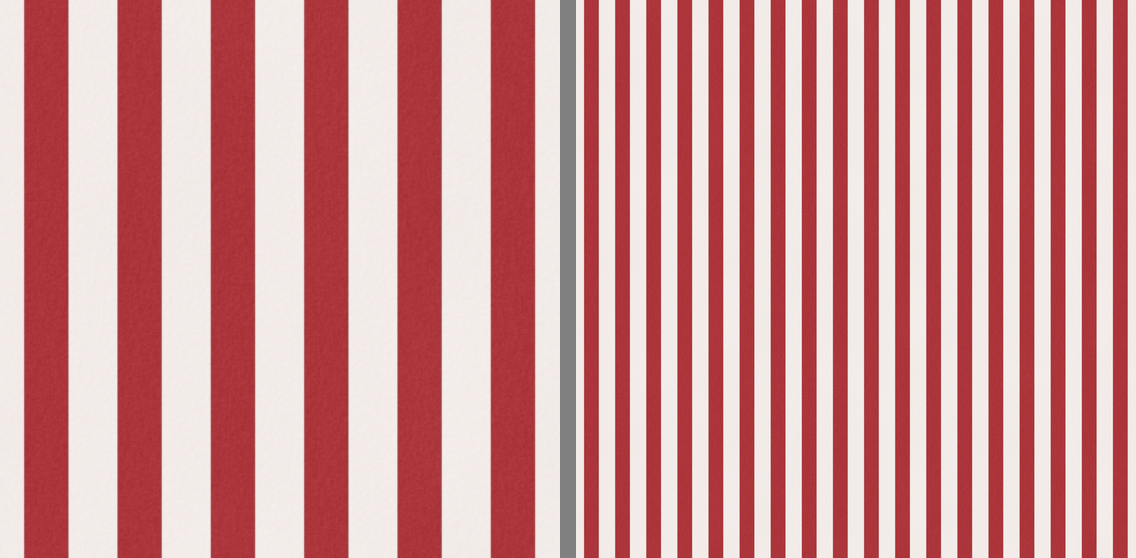
Left: one tile. Right: repeated 3 by 3.
Give the GLSL for this pattern, as a Shadertoy shader.

```glsl
const float STRIPES = 6.0;
const float STRIPE_CENTER = 0.496;      // in stripe periods
const float STRIPE_HALF_WIDTH = 0.2375; // in stripe periods
const float RIM_WIDTH = 0.012;          // in stripe periods
const vec3 PAPER = vec3(0.950, 0.923, 0.912);
const vec3 RED = vec3(0.672, 0.208, 0.228);
const vec3 RIM = vec3(0.630, 0.235, 0.255);

// Integer hash of a lattice cell, 0 to 1
float hash(ivec2 cell, uint seed) {
    uint h = uint(cell.x) * 1597334677u ^ uint(cell.y) * 3812015801u ^ seed * 668265263u;
    h = (h ^ (h >> 15)) * 2246822519u;
    h = (h ^ (h >> 13)) * 3266489917u;
    return float((h ^ (h >> 16)) >> 8) / 16777216.0;
}

// Value noise that wraps over the canvas, -1 to 1
float wrappedNoise(vec2 uv, ivec2 cells, uint seed) {
    vec2 p = fract(uv) * vec2(cells);
    ivec2 a = ivec2(floor(p)) % cells;
    ivec2 b = (a + 1) % cells;
    vec2 f = fract(p);
    f = f * f * (3.0 - 2.0 * f);
    float low = mix(hash(a, seed), hash(ivec2(b.x, a.y), seed), f.x);
    float high = mix(hash(ivec2(a.x, b.y), seed), hash(b, seed), f.x);
    return 2.0 * mix(low, high, f.y) - 1.0;
}

// Signed distance to the nearest stripe edge in periods, negative inside
float stripeDistance(float x, float count, float center, float halfWidth) {
    return abs(fract(x * count - center + 0.5) - 0.5) - halfWidth;
}

// Paper relief lit from the upper left
float relief(vec2 uv, ivec2 cells, vec2 lightStep) {
    return wrappedNoise(uv, cells, 1u) - wrappedNoise(uv + lightStep, cells, 1u);
}

void mainImage(out vec4 fragColor, in vec2 fragCoord) {
    vec2 uv = fragCoord / iResolution.xy;
    float pixel = STRIPES / iResolution.x;

    // Red stripes with a slightly dull rim
    float d = stripeDistance(uv.x, STRIPES, STRIPE_CENTER, STRIPE_HALF_WIDTH);
    float ink = 1.0 - smoothstep(-pixel, pixel, d);
    float rim = smoothstep(-2.0 * RIM_WIDTH, -RIM_WIDTH, d);
    vec3 color = mix(PAPER, mix(RED, RIM, rim), ink);

    // Embossed paper, fine fibres and faint broad unevenness
    float emboss = relief(uv, ivec2(170), vec2(-0.003, 0.003));
    float grain = wrappedNoise(uv, ivec2(384), 2u);
    float fibre = wrappedNoise(uv, ivec2(300, 60), 3u);
    float cloud = wrappedNoise(uv, ivec2(5), 4u);
    color += mix(0.005, 0.008, ink) * emboss;
    color += mix(0.005, 0.016, ink) * grain;
    color += mix(0.002, 0.008, ink) * fibre;
    color += 0.004 * cloud;

    fragColor = vec4(clamp(color, 0.0, 1.0), 1.0);
}
```
